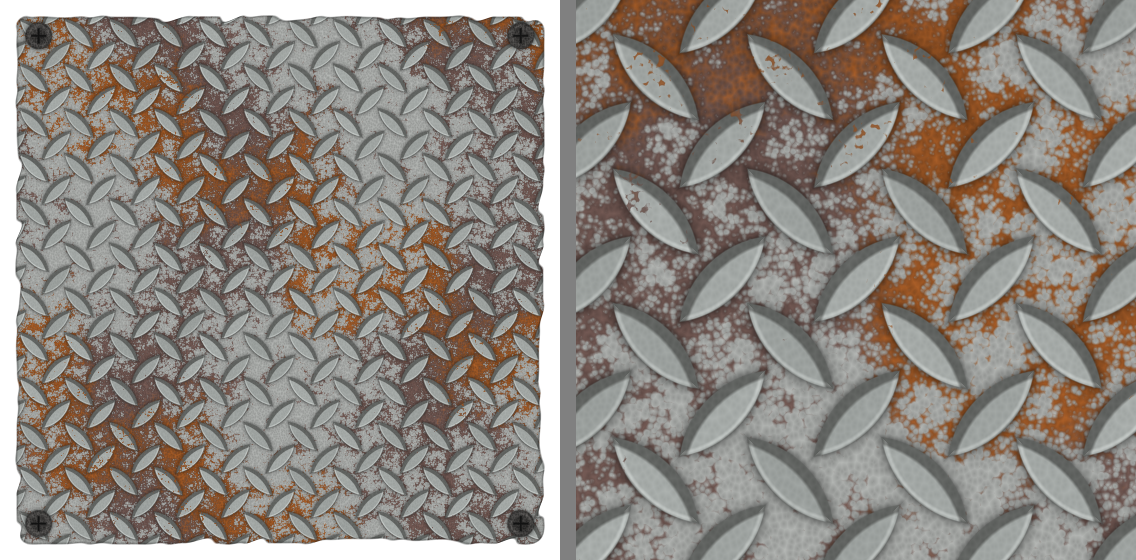
Left, the full canvas; right, a detail of the centre.
A Shadertoy shader for this texture:

```glsl
// Rusty diamond tread plate with chipped edges and four corner screws.

vec2 hash2(vec2 p) {
    return fract(sin(vec2(dot(p, vec2(127.1, 311.7)), dot(p, vec2(269.5, 183.3)))) * 43758.5);
}

// Distance to the nearest scattered point.
float cellular(vec2 p) {
    vec2 cell = floor(p), f = p - cell;
    float nearest = 2.0;
    for (int y = -1; y <= 1; y++)
        for (int x = -1; x <= 1; x++) {
            vec2 o = vec2(x, y);
            nearest = min(nearest, length(o + hash2(cell + o) - f));
        }
    return nearest;
}

// Cellular octaves from blotches down to flecks, averaging about 0.5.
float mottle(vec2 p) {
    float sum = 0.0, scale = 19.0;
    for (int i = 0; i < 4; i++) {
        sum += 0.25 * cellular(p * scale + float(i) * 7.3);
        scale *= 2.4;
    }
    return sum;
}

// Pointed lens: the overlap of two discs.
float lens(vec2 p, float halfLength, float halfWidth) {
    float r = (halfLength * halfLength + halfWidth * halfWidth) / (2.0 * halfWidth);
    return length(vec2(p.x, abs(p.y) + r - halfWidth)) - r;
}

float roundedBox(vec2 p, float halfSize, float radius) {
    vec2 q = abs(p) - halfSize + radius;
    return length(max(q, 0.0)) + min(max(q.x, q.y), 0.0) - radius;
}

void mainImage(out vec4 fragColor, in vec2 fragCoord) {
    vec2 p = fragCoord / iResolution.xy;
    float aa = 1.0 / iResolution.y;

    // Nearest raised lug: two interleaved grids at opposite diagonals.
    float lug = 1.0, tone = 0.0;
    vec2 local = vec2(0.0);
    for (int i = 0; i < 2; i++) {
        vec2 g = (p - 0.0205 - 0.0403 * float(i)) / 0.08 + 0.5;
        vec2 q = (fract(g) - 0.5) * 0.08;
        float side = i == 0 ? 1.0 : -1.0;
        q = vec2(q.x + side * q.y, q.y - side * q.x) * 0.7071;
        float d = lens(q, 0.036, 0.0122);
        if (d < lug) {
            lug = d;
            local = q;
            tone = hash2(floor(g) + 40.0 * float(i)).x;
        }
    }
    float onLug = smoothstep(aa, -aa, lug);

    // Broad rust zones: a wandering dark band and a diagonal orange flush.
    float band = cos(12.0 * (p.x - 0.33 - 0.11 * sin(7.4 * (p.y - 0.46))));
    float flush = cos(6.8 * p.x + 10.1 * p.y - 9.8 + 0.5 * sin(21.0 * p.x - 9.0 * p.y));
    float zone = band + 0.8 * flush;
    float grain = mottle(p) - 0.5;
    float fleck = cellular(p * vec2(290.0, 230.0)) - 0.5;

    // Worn floor between the lugs.
    float dirt = exp(-max(lug, 0.0) / 0.005);
    float rust = smoothstep(-0.11, 0.11, 0.1 * zone + 0.03 + 0.07 * dirt + grain + 0.12 * fleck);
    float orange = smoothstep(-0.1, 1.1, flush - 0.45 * band + 2.0 * grain + 0.25 * dirt);
    vec3 rustColor = mix(vec3(0.40, 0.31, 0.29), vec3(0.56, 0.31, 0.13), orange);
    rustColor *= 1.0 + 0.22 * fleck + 0.5 * grain;
    vec3 steel = vec3(0.65, 0.66, 0.65) * (1.0 + 0.18 * fleck);
    vec3 color = mix(steel, rustColor, rust);
    color *= 1.0 - 0.36 * exp(-max(lug, 0.0) / 0.0025);

    // Lug: shaded upper bevel, bright face, glinting lower rim, rust flecks.
    float face = lens(local + vec2(0.0, 0.0032), 0.0335, 0.0085);
    vec3 lugColor = mix(vec3(0.38, 0.39, 0.38), vec3(0.63, 0.65, 0.64) + 0.05 * (tone - 0.5),
                        smoothstep(0.0012, -0.0012, face));
    float rim = smoothstep(0.002, 0.0, abs(lug + 0.0018)) * step(local.y, 0.0);
    lugColor += 0.10 * rim + 0.05 * fleck;
    float pitted = smoothstep(0.0, 0.12, 0.1 * zone - 0.19 + 0.1 * (tone - 0.5) + grain + 0.25 * fleck);
    lugColor = mix(lugColor, rustColor * 0.9, 0.85 * pitted);
    color = mix(color, lugColor, onLug);

    // Corner screws with crossed slots.
    vec2 s = abs(p - vec2(0.4995, 0.5005)) - vec2(0.4305, 0.4355);
    float head = length(s) - 0.0235;
    vec2 a = abs(s);
    float slot = max(min(a.x, a.y) - 0.0018, max(a.x, a.y) - 0.0135);
    vec3 screw = vec3(0.23, 0.225, 0.22) * (1.0 + 0.9 * grain + 0.5 * fleck);
    screw *= 1.0 + 0.35 * smoothstep(0.006, 0.0, abs(head + 0.006));
    screw = mix(screw, vec3(0.07), smoothstep(aa, -aa, slot));
    color *= 1.0 - 0.45 * exp(-max(head, 0.0) / 0.003);
    color = mix(color, screw, smoothstep(aa, -aa, head));

    // Chipped outline on white, with a darkened lip.
    float t = p.x - p.y;
    float chip = max(0.0, sin(31.0 * t + 3.0 * sin(13.0 * t + 1.0)));
    float edge = roundedBox(p - 0.5, 0.471, 0.022) + 0.009 * chip * chip
               + 0.0012 * sin(83.0 * t + 2.0 * sin(47.0 * t));
    color *= 1.0 - 0.3 * smoothstep(-0.005, 0.0, edge);
    color = mix(color, vec3(1.0), smoothstep(-aa, aa, edge));

    fragColor = vec4(color, 1.0);
}
```
